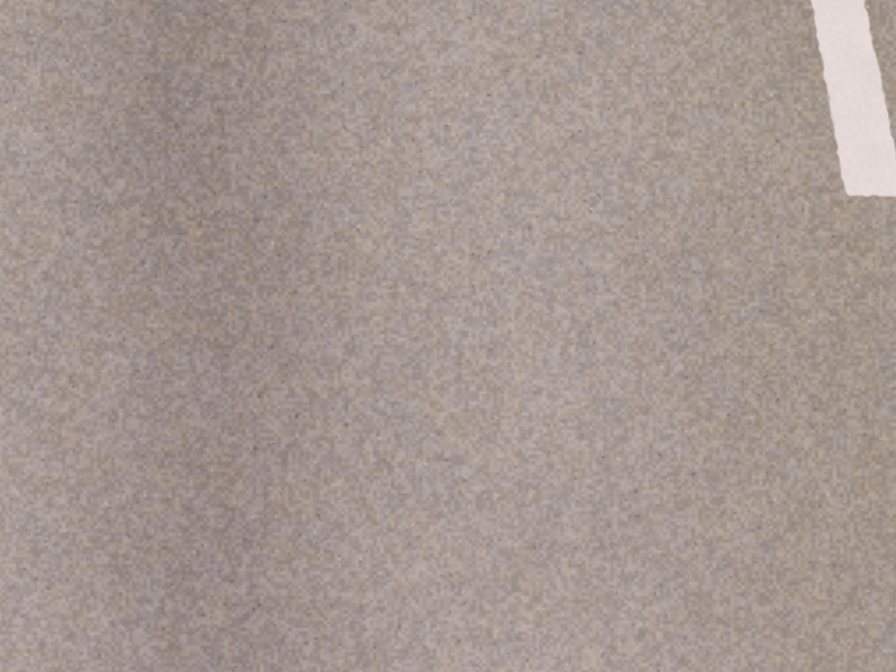
Reproduce this texture procedurally as a Shadertoy shader.

```glsl
// Worn grey-beige asphalt with a soft dark wheel track and the end of a white
// painted line at the upper right. Layered value noise gives the fine grain,
// scattered ellipses the dark and pale chips, a rounded trapezoid the paint.

const vec3 ASPHALT = vec3(0.655, 0.603, 0.582);
const vec3 PAINT = vec3(0.895, 0.850, 0.842);
const vec3 TRACK_SHADE = vec3(0.076, 0.079, 0.075);
const vec3 RIGHT_SHADE = vec3(0.026, 0.028, 0.046);
const vec3 CHROMA_AXIS = vec3(0.5, 0.1, -0.8);
const float TRACK_X = 0.30;          // centre of the wheel track
const float FINE_CELLS = 190.0;      // grain cells per canvas height
const float COARSE_CELLS = 95.0;
const float FINE_CONTRAST = 0.100;
const float COARSE_CONTRAST = 0.055;
const float CHROMA_CONTRAST = 0.035;
const float CHIP_CELLS = 42.0;
const float DARK_CHIP = 0.085;
const float PALE_CHIP = 0.070;
const float LINE_END = 0.708;        // lower end of the painted line
const float LINE_ROUNDING = 0.010;

float hash(vec2 p) {
    vec3 q = fract(vec3(p.xyx) * 0.1031);
    q += dot(q, q.yzx + 33.33);
    return fract((q.x + q.y) * q.z);
}

float noise(vec2 p) {
    vec2 i = floor(p), f = fract(p);
    f = f * f * (3.0 - 2.0 * f);
    return mix(mix(hash(i), hash(i + vec2(1, 0)), f.x),
               mix(hash(i + vec2(0, 1)), hash(i + vec2(1, 1)), f.x), f.y);
}

float signedNoise(vec2 p) { return noise(p) - 0.5; }

// Small tilted ellipses: one candidate per cell, kept with the given chance.
float chips(vec2 p, float seed, float chance, float radius) {
    vec2 cell = floor(p);
    float cover = 0.0;
    for (int y = -1; y <= 1; y++)
    for (int x = -1; x <= 1; x++) {
        vec2 id = cell + vec2(x, y);
        vec2 key = id + seed;
        if (hash(key) > chance) continue;
        vec2 d = p - id - vec2(hash(key + 17.3), hash(key + 41.7));
        float angle = 3.14159 * hash(key + 73.1);
        float c = cos(angle), s = sin(angle);
        d = vec2(c * d.x + s * d.y, c * d.y - s * d.x);
        d.y *= 1.0 + 1.2 * hash(key + 97.9);
        float size = radius * mix(0.6, 1.3, hash(key + 131.3));
        float strength = mix(0.35, 1.0, hash(key + 151.9));
        cover = max(cover, strength * (1.0 - smoothstep(0.3, 1.4, length(d) / size)));
    }
    return cover;
}

// Broad light and shade of the road surface.
vec3 roadTone(vec2 p) {
    float wander = 0.05 * signedNoise(vec2(3.0, p.y * 2.5));
    float x = p.x - TRACK_X - wander + 0.03 * (p.y - 0.5);
    float width = x < 0.0 ? 0.20 : 0.21;
    float track = exp(-x * x / (width * width)) * mix(0.85, 1.0, p.y);
    float right = smoothstep(0.85, 1.30, p.x);
    float cloud = signedNoise(p * 5.0 + 8.0) + 0.5 * signedNoise(p * 12.0 + 21.0);
    return ASPHALT + 0.012 - TRACK_SHADE * track - RIGHT_SHADE * right
         + 0.016 * cloud + vec3(0.004, 0.0, 0.006) * (0.5 - p.y);
}

// Distance to the painted line, which leans and widens downwards.
float paintedLine(vec2 p) {
    float down = 1.0 - p.y;
    float left = 1.207 + 0.175 * down;
    float right = 1.286 + 0.208 * down;
    vec2 q = vec2(abs(p.x - 0.5 * (left + right)) - 0.5 * (right - left),
                  LINE_END - p.y) + LINE_ROUNDING;
    return length(max(q, 0.0)) + min(max(q.x, q.y), 0.0) - LINE_ROUNDING;
}

void mainImage(out vec4 fragColor, in vec2 fragCoord) {
    vec2 p = fragCoord / iResolution.y;

    // Grain, faint colour blotches and chips
    float fine = signedNoise(p * FINE_CELLS + 5.0);
    float coarse = signedNoise(p * COARSE_CELLS + 61.0);
    float chroma = signedNoise(p * 70.0 + 113.0) + 0.6 * signedNoise(p * 28.0 + 7.0);
    vec3 color = roadTone(p);
    color += FINE_CONTRAST * fine + COARSE_CONTRAST * coarse;
    color += CHROMA_CONTRAST * chroma * CHROMA_AXIS;
    color -= DARK_CHIP * chips(p * CHIP_CELLS, 11.0, 0.50, 0.14);
    color += PALE_CHIP * chips(p * CHIP_CELLS, 211.0, 0.55, 0.11);

    // Paint with a slightly ragged edge
    float ragged = 0.004 * signedNoise(p * 110.0 + 31.0);
    float soft = max(0.0028, 1.0 / iResolution.y);
    float painted = 1.0 - smoothstep(-soft, soft, paintedLine(p) + ragged);
    vec3 paint = PAINT + 0.025 * fine + 0.02 * signedNoise(p * 30.0);
    color = mix(color, paint, painted);

    fragColor = vec4(clamp(color, 0.0, 1.0), 1.0);
}
```
